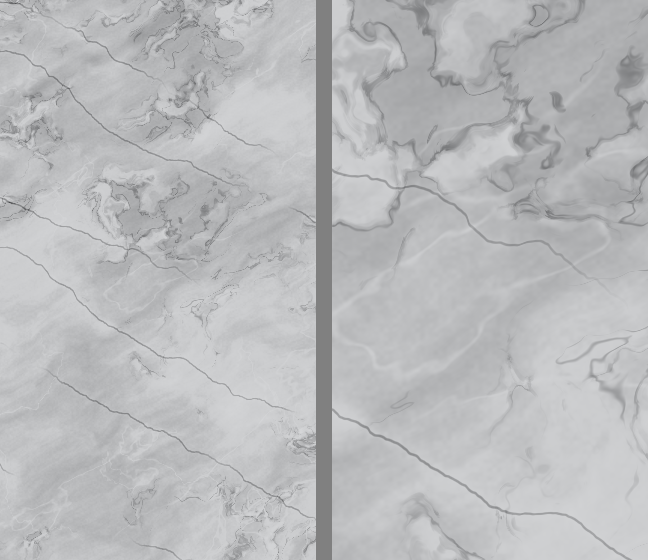
Left: the whole. Right: its middle third, enlarged.
This texture is drawn by a WebGL 1 fragment shader. Its source:

```glsl
precision highp float;
// Pale grey marble: soft clouds brushed along a rising diagonal, gritty
// mineral patches, thin white veins and a few dark cracks falling to the right.
// Everything is layered value noise; lengths are in canvas widths.
uniform vec2 u_resolution;

float hash(vec2 p) {
  return fract(sin(dot(p, vec2(127.1, 311.7))) * 43758.5);
}

float noise(vec2 p) {
  vec2 i = floor(p), f = fract(p);
  f = f * f * (3.0 - 2.0 * f);
  return mix(mix(hash(i), hash(i + vec2(1.0, 0.0)), f.x),
             mix(hash(i + vec2(0.0, 1.0)), hash(i + 1.0), f.x), f.y);
}

float fbm(vec2 p) {
  float sum = 0.0, amp = 0.5;
  for (int i = 0; i < 5; i++) {
    sum += amp * noise(p);
    p = mat2(0.8, 0.6, -0.6, 0.8) * p * 2.03 + 17.3;
    amp *= 0.5;
  }
  return sum / 0.97;
}

// 1 on the mid-level contour of a noise value, falling to 0 at the given width
float contour(float value, float width) {
  return 1.0 - smoothstep(0.0, width, abs(value - 0.5));
}

// x: dark core, y: pale rim of the long falling cracks
vec2 cracks(vec2 p, float pixel) {
  vec2 c = vec2(dot(p, vec2(0.88, -0.47)), dot(p, vec2(0.47, 0.88)));
  vec2 result = vec2(0.0);
  for (int i = 0; i < 6; i++) {
    float k = float(i);
    float path = 0.32 + 0.25 * k + 0.12 * (hash(vec2(k, 4.0)) - 0.5)
               + 0.13 * (noise(vec2(c.x * 3.0, k * 7.0)) - 0.5)
               + 0.05 * (fbm(vec2(c.x * 14.0, k * 9.0 + 3.0)) - 0.5);
    float d = abs(c.y - path);
    float fade = smoothstep(0.35, 0.7, noise(vec2(c.x * 4.5 + 20.0, k * 5.0 + 2.0)));
    float core = 1.0 - smoothstep(0.0004, 0.0012 + pixel, d);
    result = max(result, vec2(core * fade, exp(-d / 0.006) * (0.25 + 0.75 * fade)));
  }
  return result;
}

void main() {
  vec2 p = gl_FragCoord.xy / u_resolution.x;
  float pixel = 1.0 / u_resolution.x;
  // diagonal frame: x runs along the grain, y across it
  vec2 q = vec2(dot(p, vec2(0.86, 0.51)), dot(p, vec2(-0.51, 0.86)));
  vec2 warp = vec2(fbm(p * 5.0 + 3.0), fbm(p * 5.0 + 41.0)) - 0.5;

  // clouds and brushed streaks
  float tone = 0.762;
  tone += 0.24 * (fbm(q * vec2(2.2, 3.8) + warp * 1.2 + 8.0) - 0.5);
  tone += 0.10 * (fbm(q * vec2(8.0, 15.0) + warp * 3.0 + 60.0) - 0.5);
  tone += 0.07 * (fbm(q * vec2(12.0, 60.0) + warp * 4.0 + 30.0) - 0.5);

  // shaded upper left corner with its dark diagonal band
  float across = q.y - 1.21 + warp.y * 0.07;
  float along = 1.0 - smoothstep(1.15, 1.5, q.x);
  tone -= 0.05 * smoothstep(-0.08, 0.12, across);
  tone -= 0.09 * along * exp(-across * across / 0.0009) * (0.5 + fbm(q * vec2(5.0, 40.0)));

  // white veins in two directions
  float veins = contour(fbm(q * vec2(2.5, 5.0) + 90.0), 0.014)
              + contour(fbm(p * vec2(4.5, 3.0) + warp + 130.0), 0.012);
  tone += 0.045 * veins * smoothstep(0.3, 0.7, noise(p * 6.0 + 5.0));

  // mineral patches: grey ground, dark crackle, pale flakes
  float spread = fbm(q * vec2(3.6, 6.2) + warp * 1.5 + 211.0);
  float patches = smoothstep(0.54, 0.68, spread);
  float flakes = fbm(q * vec2(17.0, 27.0) + warp * 9.0 + 70.0);
  float crackle = contour(flakes, 0.06);
  float grit = noise(q * vec2(70.0, 110.0) + warp * 12.0);
  tone -= patches * (0.045 + 0.15 * crackle * (0.35 + grit));
  tone += patches * 0.10 * smoothstep(0.56, 0.68, flakes);

  // short dark seams along the grain, strongest near the patches
  float seam = contour(fbm(q * vec2(3.0, 8.0) + warp * 1.5 + 160.0), 0.009);
  float near = smoothstep(0.47, 0.6, spread);
  tone -= 0.15 * seam * near * smoothstep(0.4, 0.65, noise(q * vec2(9.0, 14.0)));

  // long cracks
  vec2 crack = cracks(p, pixel);
  tone += 0.045 * crack.y - 0.23 * crack.x;

  // fine grain and highlight limit
  tone += 0.025 * (noise(p * 210.0) - 0.5);
  tone = min(tone, 0.80 + 0.35 * (tone - 0.80));
  gl_FragColor = vec4(tone + vec3(-0.004, 0.0, 0.007), 1.0);
}
```
